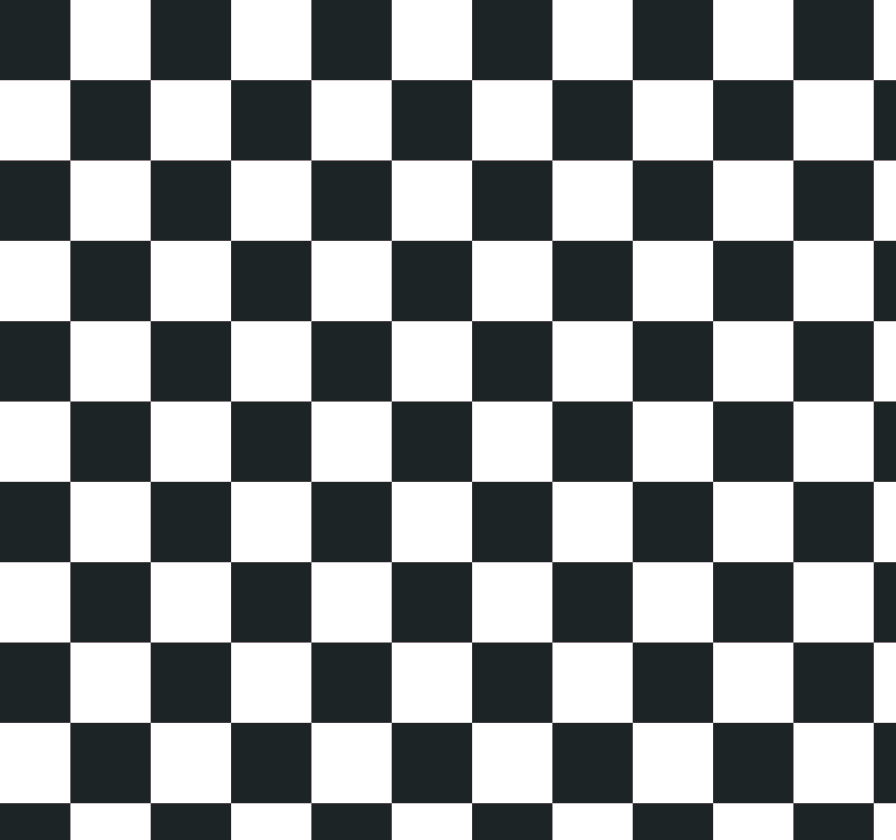
A WebGL 1 fragment shader for this pattern:

```glsl
precision highp float;
// Dark slate and white checkerboard with crisp, faintly warm seams.

uniform vec2 u_resolution;

const vec3 SLATE = vec3(0.114, 0.141, 0.145);
const vec3 WHITE = vec3(1.0);
const vec3 SEAM_TINT = vec3(0.01, -0.045, -0.045);

// Sizes are fractions of the canvas height.
const float CELL_SIZE = 0.09564;
const vec2 GRID_ORIGIN = vec2(0.0838, -0.0002); // from the top left corner
const float SEAM_PIXELS = 1.1;

// Smoothed square wave: +1 in even cells, -1 in odd cells.
vec2 squareWave(vec2 cellPos, float blur) {
  vec2 edgeDistance = 0.5 - abs(fract(cellPos) - 0.5);
  vec2 side = 1.0 - 2.0 * mod(floor(cellPos), 2.0);
  return side * clamp(2.0 * edgeDistance / blur, 0.0, 1.0);
}

// Coverage of the white squares, from 0 to 1.
float checker(vec2 cellPos, float blur) {
  vec2 wave = squareWave(cellPos, blur);
  return 0.5 + 0.5 * wave.x * wave.y;
}

// Blend of the two colours, tinted only where they meet.
vec3 shadeChecker(float coverage, vec3 dark, vec3 light, vec3 tint) {
  float seam = 4.0 * coverage * (1.0 - coverage);
  return mix(dark, light, coverage) + tint * seam;
}

void main() {
  // Height units, measured down from the top left.
  vec2 pos = vec2(gl_FragCoord.x, u_resolution.y - gl_FragCoord.y) / u_resolution.y;
  vec2 cellPos = (pos - GRID_ORIGIN) / CELL_SIZE;
  float blur = SEAM_PIXELS / (u_resolution.y * CELL_SIZE);

  float coverage = checker(cellPos, blur);
  gl_FragColor = vec4(shadeChecker(coverage, SLATE, WHITE, SEAM_TINT), 1.0);
}
```
